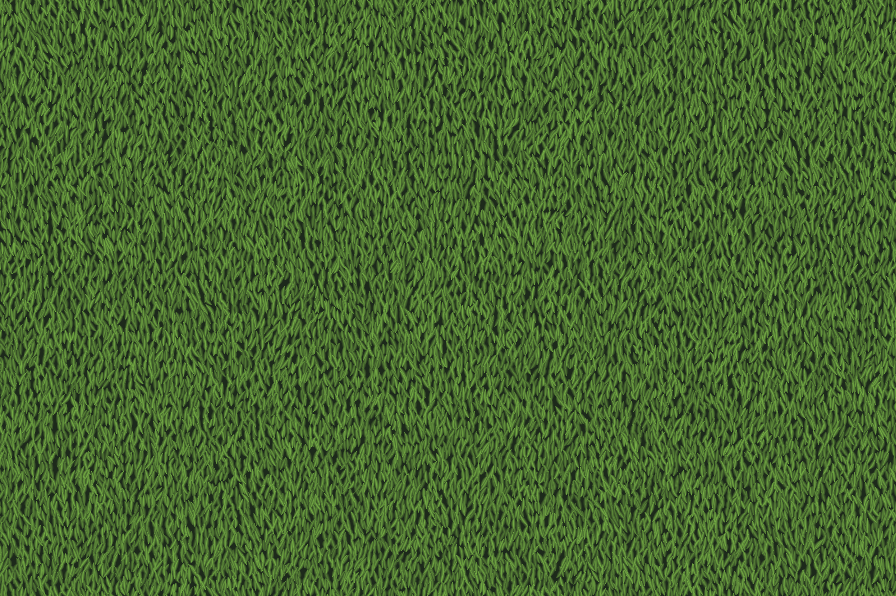
Reproduce this texture procedurally as a Shadertoy shader.

```glsl
// Sizes are fractions of the canvas height
const vec2 CELL = vec2(0.0077, 0.0106);
const float HALF_LENGTH = 0.0118;
const float HALF_WIDTH = 0.0047;
const float TILT_SPREAD = 1.05;
const float CLUMP_LEAN = 0.45;
const float CLUMP_SCALE = 22.0;
const float BEND = 0.0024;
const float MIN_SHADE = 0.58;
const vec3 SOIL = vec3(0.115, 0.160, 0.104);
const vec3 LEAF = vec3(0.460, 0.680, 0.268);

vec4 hash4(vec2 p) {
    vec4 q = fract(p.xyxy * vec4(0.1031, 0.1030, 0.0973, 0.1099));
    q += dot(q, q.wzxy + 33.33);
    return fract((q.xxyz + q.yzzw) * q.zywx);
}

float valueNoise(vec2 p) {
    vec2 i = floor(p);
    vec2 f = fract(p);
    f = f * f * (3.0 - 2.0 * f);
    float low = mix(hash4(i).x, hash4(i + vec2(1.0, 0.0)).x, f.x);
    float high = mix(hash4(i + vec2(0.0, 1.0)).x, hash4(i + 1.0).x, f.x);
    return mix(low, high, f.y);
}

// Soft ridge, tapered at both ends and slightly curved
float blade(vec2 p, float tilt, float bend, float halfLength) {
    float c = cos(tilt);
    float s = sin(tilt);
    p = vec2(c * p.x - s * p.y, s * p.x + c * p.y);
    float along = p.y / halfLength;
    float taper = 1.0 - along * along;
    if (taper <= 0.0) return 0.0;
    float across = abs(p.x + bend * (taper - 0.5));
    return max(0.0, 1.0 - across / (HALF_WIDTH * taper));
}

// Brightest of the blades that reach this point
float grass(vec2 p) {
    vec2 home = floor(p / CELL);
    float tone = 0.0;
    for (int y = -2; y <= 2; y++) {
        for (int x = -2; x <= 2; x++) {
            vec2 id = home + vec2(x, y);
            vec4 place = hash4(id + 17.0);
            vec4 form = hash4(id + 431.0);
            vec2 root = (id + place.xy) * CELL;
            float lean = (valueNoise(root * CLUMP_SCALE) - 0.5) * CLUMP_LEAN;
            float tilt = (place.z - 0.5) * TILT_SPREAD + lean;
            float bend = (place.w - 0.5) * 2.0 * BEND;
            float size = HALF_LENGTH * mix(0.75, 1.15, form.x);
            float shade = mix(MIN_SHADE, 1.0, form.y);
            tone = max(tone, shade * blade(p - root, tilt, bend, size));
        }
    }
    return tone;
}

void mainImage(out vec4 fragColor, in vec2 fragCoord) {
    vec2 p = fragCoord / iResolution.y;
    fragColor = vec4(mix(SOIL, LEAF, grass(p)), 1.0);
}
```
